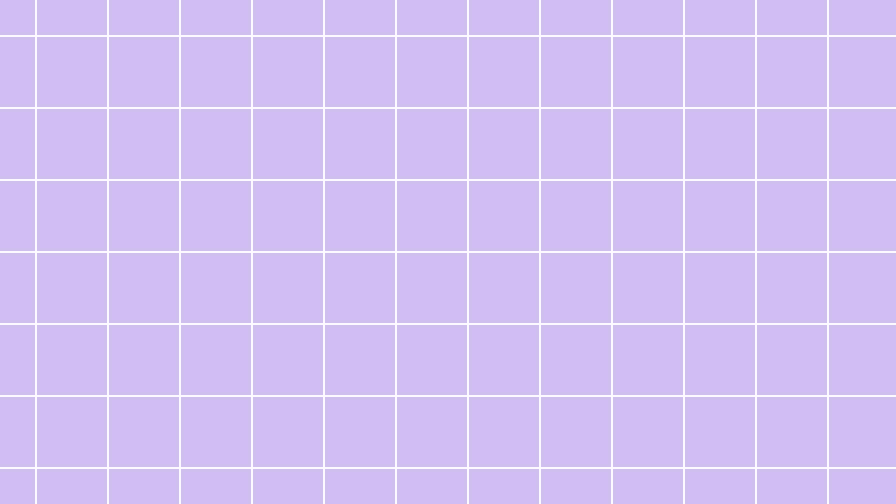
This pattern is drawn by a Shadertoy shader. Its source:

```glsl
const float ROWS = 7.0;
const float LINE_WIDTH = 0.027;   // in cells
const float FRINGE_WIDTH = 0.105; // in cells

const vec3 LILAC = vec3(0.818, 0.741, 0.957);
const vec3 MUTED_LILAC = vec3(0.812, 0.750, 0.932);
const vec3 LINE_WHITE = vec3(0.995, 0.985, 1.0);

// Share of a pixel covered by a band of the given width, per axis
vec2 bandCoverage(vec2 offset, float width, float pixel) {
    vec2 high = min(offset + 0.5 * pixel, vec2(0.5 * width));
    vec2 low = max(offset - 0.5 * pixel, vec2(-0.5 * width));
    return clamp((high - low) / pixel, 0.0, 1.0);
}

// Union of the vertical and horizontal bands
float gridMask(vec2 offset, float width, float pixel) {
    vec2 gap = 1.0 - bandCoverage(offset, width, pixel);
    return 1.0 - gap.x * gap.y;
}

void mainImage(out vec4 fragColor, in vec2 fragCoord) {
    // Square cells, with a line through the middle of each
    float pixel = ROWS / iResolution.y;
    vec2 offset = fract(fragCoord * pixel) - 0.5;

    // Soft muted fringe beneath crisp white lines
    vec3 color = mix(LILAC, MUTED_LILAC, gridMask(offset, FRINGE_WIDTH, pixel));
    color = mix(color, LINE_WHITE, gridMask(offset, LINE_WIDTH, pixel));

    fragColor = vec4(color, 1.0);
}
```
